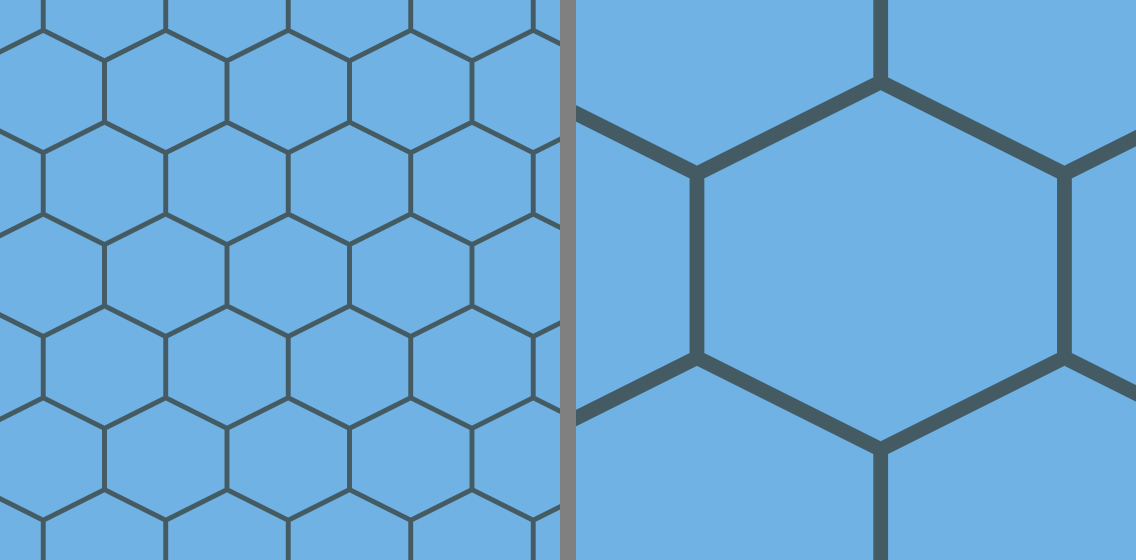
Left: the whole. Right: its middle third, enlarged.
A WebGL 1 fragment shader for this pattern:

```glsl
precision highp float;

// Flat blue honeycomb with even slate lines. Each hexagon is as tall as it is
// wide, so its sloped sides rise by half their run. Two staggered rectangular
// grids supply the cells, and the distance to the cell border draws the lines.

uniform vec2 u_resolution;

#define CELL_SIZE 0.21875
#define CELL_CENTER vec2(0.5147, 0.5085)
#define LINE_WIDTH 0.0088
#define FILL_COLOR vec3(0.44, 0.698, 0.89)
#define LINE_COLOR vec3(0.272, 0.355, 0.392)

// Distance from p to the border of a hexagon at the origin, positive inside.
float hexInterior(vec2 p) {
    p = abs(p);
    float halfSize = 0.5 * CELL_SIZE;
    float upright = halfSize - p.x;
    float sloped = (halfSize - p.y - 0.5 * p.x) / length(vec2(0.5, 1.0));
    return min(upright, sloped);
}

// Offset from the nearest point of a grid with the given period.
vec2 repeatCentered(vec2 p, vec2 period) {
    return (fract(p / period + 0.5) - 0.5) * period;
}

// Distance to the nearest edge of the honeycomb.
float honeycombEdge(vec2 p) {
    vec2 period = CELL_SIZE * vec2(1.0, 1.5);
    float evenRows = hexInterior(repeatCentered(p, period));
    float oddRows = hexInterior(repeatCentered(p - 0.5 * period, period));
    return max(evenRows, oddRows);
}

void main() {
    float canvasSize = min(u_resolution.x, u_resolution.y);
    vec2 p = gl_FragCoord.xy / canvasSize - CELL_CENTER;

    // Blend across one pixel at the line border.
    float halfPixel = 0.5 / canvasSize;
    float borderDistance = honeycombEdge(p) - 0.5 * LINE_WIDTH;
    float fill = clamp(0.5 + 0.5 * borderDistance / halfPixel, 0.0, 1.0);

    gl_FragColor = vec4(mix(LINE_COLOR, FILL_COLOR, fill), 1.0);
}
```
